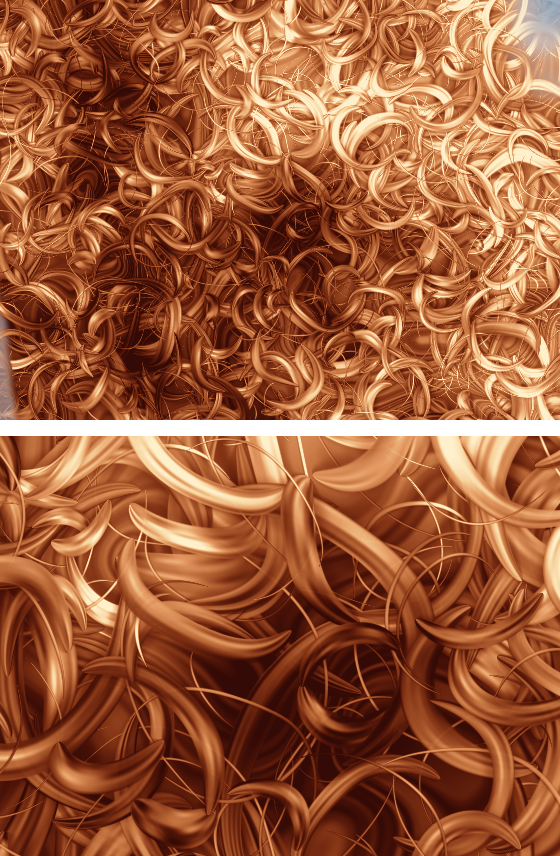
Top: the whole. Bottom: its middle third, enlarged.
Give the GLSL for this texture, as a Shadertoy shader.

```glsl
// Sunlit copper-red curly hair: layered curved locks, loose strands and a hint of sky.

const vec3 HOLLOW = vec3(0.20, 0.04, 0.02);
const vec3 UMBER  = vec3(0.31, 0.08, 0.03);
const vec3 RUST   = vec3(0.51, 0.20, 0.08);
const vec3 COPPER = vec3(0.72, 0.40, 0.21);
const vec3 GOLD   = vec3(0.89, 0.60, 0.38);
const vec3 CREAM  = vec3(0.97, 0.83, 0.62);
const vec3 GLINT  = vec3(1.00, 0.94, 0.80);
const vec3 HAZE   = vec3(0.79, 0.73, 0.72);
const vec3 SKY    = vec3(0.56, 0.66, 0.76);
const float TAU = 6.2831853;

float hash(vec2 p) {
    return fract(sin(dot(p, vec2(127.1, 311.7))) * 43758.5453);
}

float noise(vec2 p) {
    vec2 i = floor(p), f = fract(p);
    f = f * f * (3.0 - 2.0 * f);
    return mix(mix(hash(i), hash(i + vec2(1, 0)), f.x),
               mix(hash(i + vec2(0, 1)), hash(i + vec2(1, 1)), f.x), f.y);
}

mat2 rotate(float a) {
    return mat2(cos(a), -sin(a), sin(a), cos(a));
}

float blob(vec2 p, vec2 center, vec2 size) {
    vec2 d = (p - center) / size;
    return exp(-dot(d, d));
}

float ramp(float a, float b, float t) {
    return clamp((t - a) / (b - a), 0.0, 1.0);
}

// Tone 0..1 to hair colour, from deep shade to glint
vec3 hairColor(float t) {
    vec3 c = mix(HOLLOW, UMBER, ramp(-0.05, 0.10, t));
    c = mix(c, RUST, ramp(0.10, 0.30, t));
    c = mix(c, COPPER, ramp(0.30, 0.54, t));
    c = mix(c, GOLD, ramp(0.54, 0.78, t));
    c = mix(c, CREAM, ramp(0.78, 0.96, t));
    return mix(c, GLINT, ramp(0.96, 1.15, t));
}

// Broad light and shade over the whole head
float lightAt(vec2 p) {
    float l = 0.55 + 0.45 * (noise(p * 4.0 + 3.0) - 0.5) + 0.35 * (noise(p * 9.0) - 0.5);
    l -= 0.32 * blob(p, vec2(0.62, 0.44), vec2(0.24, 0.13));
    l -= 0.28 * blob(p, vec2(0.38, 0.14), vec2(0.24, 0.14));
    l -= 0.20 * blob(p, vec2(0.25, 0.80), vec2(0.14, 0.13));
    l += 0.14 * blob(p, vec2(0.66, 0.82), vec2(0.22, 0.20));
    return l + 0.13 * smoothstep(0.75, 1.15, p.x);
}

// One layer of tapered spiral arcs, one per grid cell, painted over the tone
void addCurls(inout float tone, vec2 p, float cell, float thickness,
              float light, float seed, float px) {
    vec2 g = rotate(seed * 1.7) * p / cell + seed * 7.3;
    for (int y = -1; y <= 1; y++)
    for (int x = -1; x <= 1; x++) {
        vec2 c = floor(g) + vec2(x, y);
        vec2 k = c + seed * 17.0;
        vec2 center = c + 0.25 + 0.5 * vec2(hash(k), hash(k + 31.7));
        float radius = mix(0.25, 0.75, hash(k + 5.3));
        float halfArc = mix(0.6, 1.9, hash(k + 13.7));
        vec2 q = rotate(TAU * hash(k + 9.1)) * (g - center);
        float along = atan(q.y, q.x) / halfArc;
        float offset = (length(q) - radius * (1.0 + 0.25 * along)) * cell;
        if (abs(along) >= 1.0 || abs(offset) > 2.2 * thickness + px) continue;

        float width = thickness * mix(0.5, 1.0, hash(k + 17.9)) * sqrt(1.0 - along * along);
        float across = offset / max(width, 0.0001);
        float lane = across * thickness;
        float row = 60.0 * hash(k + 21.1);
        float strand = 0.55 * noise(vec2(lane * 210.0 + row, along * 2.5))
                     + 0.45 * noise(vec2(lane * 75.0 - row, along * 1.5));

        // Soft shade cast beside the lock
        tone *= 1.0 - 0.30 * (1.0 - smoothstep(0.7, 2.0, abs(across + 0.3)));

        // Fibres, rounded edges and a shiny bend
        float bend = (along - mix(-0.5, 0.5, hash(k + 25.3))) * 3.0;
        float shine = exp(-bend * bend);
        float lockTone = light + 1.05 * (strand - 0.5) + 0.34 * shine * (0.4 + strand)
                       - 0.20 * min(across * across, 1.0) + 0.30 * (hash(k + 29.9) - 0.5);
        float cover = 1.0 - smoothstep(-px, px, abs(offset) - width);
        cover *= smoothstep(0.10, 0.40, strand + 0.5 * (1.0 - abs(across)));
        tone = mix(tone, lockTone, 0.92 * cover);
    }
}

void mainImage(out vec4 fragColor, in vec2 fragCoord) {
    float px = 1.0 / iResolution.y;
    vec2 p = fragCoord * px;
    vec2 warped = p + 0.035 * (vec2(noise(p * 9.0), noise(p * 9.0 + 40.0)) - 0.5);
    float light = lightAt(p);

    // Undercoat: fibres following the contours of a smooth field
    float field = noise(warped * 5.0) + 0.4 * noise(warped * 11.0 + 8.0);
    float tone = light - 0.16 + 0.5 * (noise(vec2(field * 60.0, p.x * 6.0)) - 0.5);

    // Locks from broad to narrow, with loose bright strands between them
    for (int i = 0; i < 8; i++) {
        float s = float(i) + 1.0;
        float depth = float(i) / 7.0;
        addCurls(tone, warped, mix(0.22, 0.13, depth), mix(0.026, 0.013, depth),
                 light + 0.06 * depth, s, px);
        addCurls(tone, warped, mix(0.12, 0.21, depth), 0.0017,
                 light + 0.20, s + 20.0, px);
    }

    // Pale sky seen through the frizz at two corners
    vec2 corner = vec2(iResolution.x * px, 1.0);
    float frizz = 0.10 * (noise(p * 14.0) - 0.5) + 0.10 * (tone - 0.5);
    float gap = 1.0 - smoothstep(0.10, 0.22, length((p - corner) * vec2(1.2, 0.8)) + frizz);
    float edge = 1.0 - smoothstep(0.01, 0.04, p.x + 0.15 * p.y + 0.3 * frizz);
    vec3 air = mix(HAZE, SKY, 1.0 - smoothstep(0.02, 0.11, length(p - corner)));
    vec3 color = mix(hairColor(tone), air, 0.88 * max(gap, 0.7 * edge));
    fragColor = vec4(color, 1.0);
}
```
